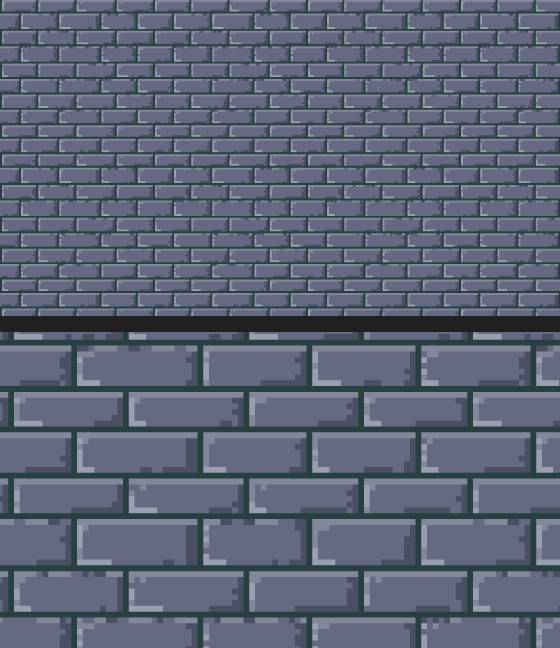
Top: the whole. Bottom: its middle third, enlarged.
Write a Shadertoy shader that draws this texture.

```glsl
// Weathered blue-grey brick wall in chunky pixel style, a repeating tile of 4 by 10 bricks.

const vec2  TILE_SIZE = vec2(0.4843, 0.4880); // tile extent in canvas heights
const float CELLS = 80.0;                     // square cells along each tile side
const int   SAMPLES = 4;                      // smoothing samples per axis

const vec3 MORTAR = vec3(0.16, 0.25, 0.26);
const vec3 FACE   = vec3(0.40, 0.41, 0.51);
const vec3 SHADOW = vec3(0.29, 0.31, 0.39);
const vec3 LIGHT  = vec3(0.51, 0.53, 0.60);
const vec3 BRIGHT = vec3(0.60, 0.62, 0.69);

const float WORN_TOPS    = 0.3;  // share of bricks with a chipped upper edge
const float CHIP_DENSITY = 0.4;  // gaps along a chipped edge
const float DASH_SHARE   = 0.65; // bricks with a glint at lower left
const float RAGGED_EDGE  = 0.28; // shadow cells spilling inward

// Mortar joints in cells: courses from the top, then joints of both alternating courses.
const int COURSES = 10;
const int JOINTS = 4;
const float COURSE_Y[10] = float[10](6., 15., 23., 32., 40., 48., 56., 64., 71., 79.);
const float JOINT_X[8] = float[8](10., 30., 52., 71., 0., 19., 39., 60.);

float hash(vec2 p) {
    vec3 q = fract(p.xyx * vec3(0.1031, 0.1030, 0.0973));
    q += dot(q, q.yzx + 33.33);
    return fract((q.x + q.y) * q.z);
}

// Colour of one brick cell; pos counts from the upper left corner.
vec3 brickColor(vec2 pos, vec2 size, vec2 id, vec2 cell) {
    vec2 fromEnd = size - 1.0 - pos;
    float grain = hash(cell + 7.0);
    float wear = hash(id * 13.0 + 3.0);
    float glint = hash(id * 17.0 + 29.0);
    float pairGrain = hash(vec2(floor(cell.x * 0.5), cell.y) + 41.0);
    vec3 color = FACE;

    // Ragged shade on the right and along the lower edge
    bool rightShade = fromEnd.x < 0.5 || (fromEnd.x < 1.5 && grain < RAGGED_EDGE);
    bool lowerShade = fromEnd.y < 0.5 && fromEnd.x < 3.0 + 8.0 * wear && pairGrain < 0.75;
    if (rightShade || lowerShade) color = SHADOW;

    // Lit left edge with a few cells creeping inward
    if (pos.x < 0.5 && grain < 0.9) color = grain < 0.45 ? BRIGHT : LIGHT;
    if (pos.x > 0.5 && pos.x < 2.5 && pos.y < 1.5 && grain < 0.4) color = LIGHT;

    // Glint at the lower left
    if (fromEnd.y < 0.5 && glint < DASH_SHARE && pos.x < 2.0 + 5.0 * glint) color = BRIGHT;

    // Lit upper edge, chipped on worn bricks
    if (pos.y < 0.5) {
        bool chipped = wear < WORN_TOPS && pairGrain < CHIP_DENSITY;
        color = chipped ? (grain < 0.4 ? SHADOW : FACE) : LIGHT;
    }
    return color;
}

vec3 wallColor(vec2 uv) {
    vec2 cell = floor(fract(uv / TILE_SIZE) * CELLS);

    // Find the course, wrapping around the tile
    int row = COURSES - 1;
    for (int i = 0; i < COURSES; i++) if (cell.y >= COURSE_Y[i]) row = i;

    // Find the brick within the course
    int first = (row % 2) * JOINTS;
    int column = JOINTS - 1;
    for (int i = 0; i < JOINTS; i++) if (cell.x >= JOINT_X[first + i]) column = i;

    vec2 start = vec2(JOINT_X[first + column], COURSE_Y[row]);
    vec2 end = vec2(JOINT_X[first + (column + 1) % JOINTS], COURSE_Y[(row + 1) % COURSES]);
    vec2 pos = mod(cell - start, CELLS) - 1.0;
    vec2 size = mod(end - start, CELLS) - 1.0;

    if (min(pos.x, pos.y) < -0.5) return MORTAR;
    return brickColor(pos, size, vec2(column, row), cell);
}

void mainImage(out vec4 fragColor, in vec2 fragCoord) {
    vec3 sum = vec3(0.0);
    for (int j = 0; j < SAMPLES; j++) {
        for (int i = 0; i < SAMPLES; i++) {
            vec2 offset = (vec2(i, j) + 0.5) / float(SAMPLES) - 0.5;
            vec2 uv = (fragCoord + offset) / iResolution.y;
            sum += wallColor(vec2(uv.x, 1.0 - uv.y)); // courses run downward
        }
    }
    fragColor = vec4(sum / float(SAMPLES * SAMPLES), 1.0);
}
```
